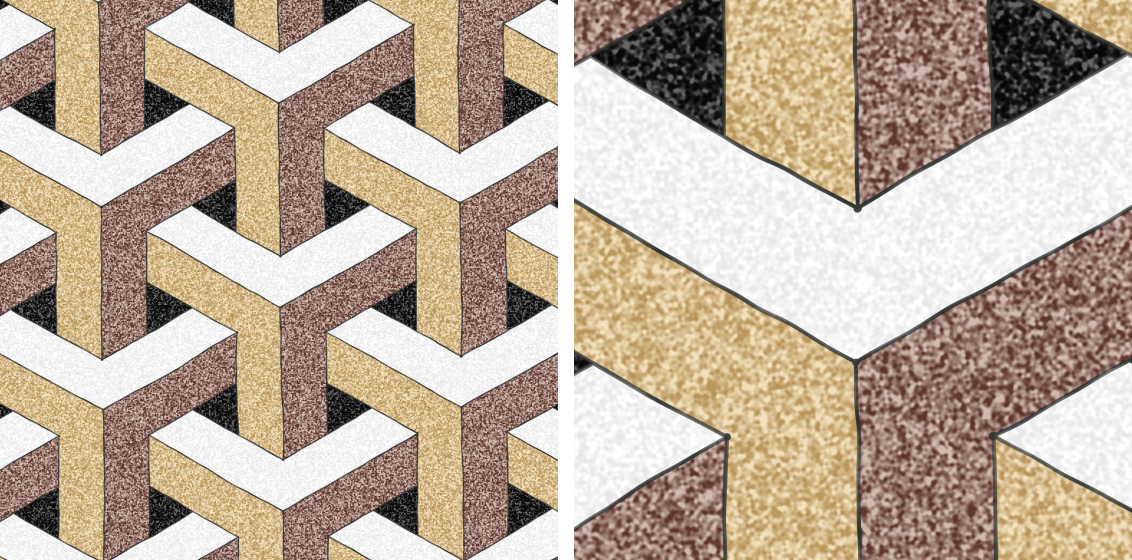
Left, the full canvas; right, a detail of the centre.
Give the GLSL for this pattern, as a Shadertoy shader.

```glsl
// Interlocking three-armed Escher-like bars: hand-inked outlines and speckled flat fills.
#define UNIT 0.0911                  // triangular grid edge, in canvas heights
#define STRETCH 1.017                // horizontal widening of the grid
#define CENTER vec2(0.5026, 0.4515)  // one bar junction
#define TILT 0.009                   // rotation in radians
#define WOBBLE 0.045                 // hand-drawn drift, in grid units
#define LINE 0.013                   // half line width, in grid units
#define DOT 0.034                    // corner dot radius, in grid units
#define GRAIN 390.0                  // speckles per canvas height
#define INK vec3(0.17, 0.19, 0.18)

const float SLOPE = 0.57735;         // tan 30 degrees
const float COS30 = 0.866025;
const mat2 TURN = mat2(-0.5, -COS30, COS30, -0.5);

float hash(vec2 p) {
    vec3 q = fract(vec3(p.xyx) * 0.1031);
    q += dot(q, q.yzx + 33.33);
    return fract((q.x + q.y) * q.z);
}

float noise(vec2 p) {
    vec2 i = floor(p), f = fract(p);
    f = f * f * (3.0 - 2.0 * f);
    return mix(mix(hash(i), hash(i + vec2(1, 0)), f.x),
               mix(hash(i + vec2(0, 1)), hash(i + vec2(1, 1)), f.x), f.y);
}

vec2 drift(vec2 p) {
    return vec2(noise(p + 40.0), noise(p + 91.7)) - 0.5;
}

// V-shaped face with two arms cut along the grid
float chevron(vec2 p) {
    float rise = SLOPE * abs(p.x);
    return COS30 * max(abs(p.y - rise - 0.5) - 0.5, p.y + rise - 3.0);
}

float cornerDots(vec2 p) {
    p.x = abs(p.x);
    float d = min(length(p), length(p - vec2(0, 1)));
    return min(d, length(p - vec2(3.0 * COS30, 1.5)));
}

// Speckled colour of a face: 0 white, 1 tan, 2 brown, 3 dark gap
vec3 faceColor(int face, float g) {
    if (face == 0) return mix(vec3(0.91, 0.91, 0.915), vec3(1.0), g);
    if (face == 1) return mix(vec3(0.73, 0.59, 0.36), vec3(0.95, 0.88, 0.74), g);
    if (face == 2) return mix(vec3(0.37, 0.21, 0.18), vec3(0.82, 0.73, 0.69), g);
    return mix(vec3(0.03), vec3(0.40), g * g);
}

void mainImage(out vec4 fragColor, in vec2 fragCoord) {
    vec2 uv = fragCoord / iResolution.y;
    float aa = 0.75 / (iResolution.y * UNIT);

    // Grid coordinates, slightly turned and drawn by an unsteady hand
    float c = cos(TILT), s = sin(TILT);
    vec2 p = mat2(c, -s, s, c) * (uv - CENTER) / UNIT;
    p.x /= STRETCH;
    p += WOBBLE * (drift(p * 0.8) + 0.45 * drift(p * 4.0));

    // Fine speckle from two crossed noise layers
    vec2 gp = uv * GRAIN;
    float speck = 0.5 * (noise(gp) + noise(mat2(0.8, 0.6, -0.6, 0.8) * gp * 1.15 + 17.0));
    float grain = clamp(0.5 + 1.9 * (speck - 0.5), 0.0, 1.0);

    // Nearest junction on the staggered lattice
    vec2 stepX = vec2(4.0 * COS30, 2.0), stepY = vec2(0.0, 4.0);
    float column = round(p.x / stepX.x);
    p -= column * stepX;
    p -= round(p.y / stepY.y) * stepY;

    // Three turned faces around each neighbouring junction
    vec3 color = faceColor(3, grain);
    float edge = 10.0, dots = 10.0;
    for (int i = -1; i <= 1; i++)
    for (int j = -1; j <= 1; j++) {
        vec2 q = p - float(i) * stepX - float(j) * stepY;
        for (int face = 0; face < 3; face++) {
            float d = chevron(q);
            color = mix(color, faceColor(face, grain), 1.0 - smoothstep(-aa, aa, d));
            edge = min(edge, abs(d));
            dots = min(dots, cornerDots(q));
            q = TURN * q;
        }
    }

    // Uneven pen line and heavier corners
    float pressure = mix(0.6, 1.0, noise(uv * 60.0));
    float line = pressure * (1.0 - smoothstep(LINE - aa, LINE + aa, edge));
    float blot = 1.0 - smoothstep(DOT - aa, DOT + aa, dots + 0.02 * noise(uv * 25.0));
    color = mix(color, INK, max(line, 0.9 * blot));
    fragColor = vec4(color, 1.0);
}
```
